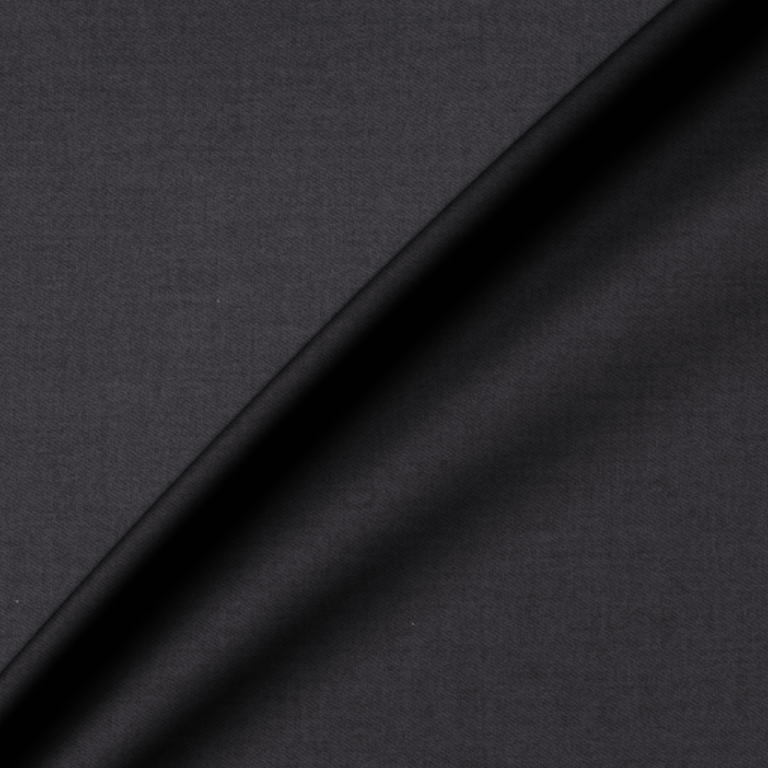
Write a WebGL 1 fragment shader that draws this texture.

```glsl
precision highp float;
// Dark woven cloth with one long diagonal fold: a rolled crease, a black
// hollow below it and a soft ridge. Shading is a profile of the distance
// under the crease curve; thread noise and a twill wave add the weave.

uniform vec2 u_resolution;

float hash(vec2 p) {
  p = fract(p * vec2(0.1031, 0.1137));
  p += dot(p, p.yx + 33.33);
  return fract((p.x + p.y) * p.x * 7.31);
}

float noise(vec2 p) {
  vec2 cell = floor(p);
  vec2 f = fract(p);
  f = f * f * (3.0 - 2.0 * f);
  return mix(mix(hash(cell), hash(cell + vec2(1.0, 0.0)), f.x),
             mix(hash(cell + vec2(0.0, 1.0)), hash(cell + 1.0), f.x), f.y);
}

float creaseHeight(float x) {
  return 0.121 + 1.14 * x - 0.159 * x * x;
}

// Brightness of the cloth under the crease, by vertical depth below it.
float foldLight(float depth, float x) {
  float ridge = 0.21 + 0.14 * x;
  float roll = mix(0.175, 0.11, smoothstep(0.3, 0.95, x));
  roll *= smoothstep(-0.015, 0.018, depth) * (1.0 - smoothstep(0.015, 0.076, depth));

  // The hollow climbs slowly to a dim slope, then to the lit ridge.
  float slope = smoothstep(0.125, 0.215, depth);
  float crest = smoothstep(0.73, 1.0, depth / ridge);
  float hollow = 0.004 + 0.095 * slope + 0.091 * crest * slope;

  // Beyond the ridge the cloth turns away, then flattens out.
  float shade = mix(0.035, 0.15, smoothstep(0.15, 1.0, x));
  float s = depth / ridge;
  float beyond = mix(0.19, shade, smoothstep(1.02, 1.4, s));
  beyond = mix(beyond, 0.195, smoothstep(1.36, mix(2.0, 1.75, x), s));
  return roll + mix(hollow, beyond, smoothstep(0.98, 1.08, s));
}

// Long slubs along both thread directions, fine grain and diagonal twill.
float weave(vec2 uv) {
  float weft = noise(uv * vec2(13.0, 210.0)) + noise(uv * vec2(55.0, 400.0) + 17.0);
  float warp = noise(uv * vec2(210.0, 11.0) + 41.0) + noise(uv * vec2(400.0, 50.0) + 73.0);
  float grain = noise(uv * 510.0 + 9.0) + 0.6 * noise(uv * 270.0 + 31.0) - 0.8;
  float twill = sin(dot(uv, vec2(720.0, 1150.0)) + 2.5 * noise(uv * 70.0));
  return 0.09 * (weft - 1.0) + 0.065 * (warp - 1.0) + 0.25 * grain + 0.06 * twill;
}

// Sparse specks of lint, one possible per grid cell.
float lint(vec2 uv) {
  vec2 cell = floor(uv * 12.0);
  vec2 spot = 0.2 + 0.6 * vec2(hash(cell + 5.0), hash(cell + 29.0));
  float d = length(fract(uv * 12.0) - spot) / 12.0;
  return step(0.965, hash(cell + 61.0)) * (1.0 - smoothstep(0.0008, 0.003, d));
}

void main() {
  vec2 uv = gl_FragCoord.xy / u_resolution;
  float depth = creaseHeight(uv.x) - uv.y;
  float pixel = 1.0 / u_resolution.y;

  // Flat cloth above the crease, with a thin contact shadow at its edge.
  float flatLight = 0.225 + 0.012 * noise(uv * 3.0) - 0.02 * smoothstep(0.7, 1.0, uv.y);
  flatLight *= 1.0 - 0.7 * exp(-max(-depth, 0.0) / 0.004);
  flatLight *= 1.0 - 0.06 * exp(-max(-depth, 0.0) / 0.08);

  float below = smoothstep(-1.5 * pixel, 1.5 * pixel, depth);
  float light = mix(flatLight, foldLight(depth, uv.x), below);

  light *= 1.0 + weave(uv);
  light += 0.15 * lint(uv) * smoothstep(0.1, 0.2, light);

  vec3 tint = mix(vec3(1.01, 0.98, 1.06), vec3(1.01, 0.97, 1.045), below);
  gl_FragColor = vec4(light * tint, 1.0);
}
```
